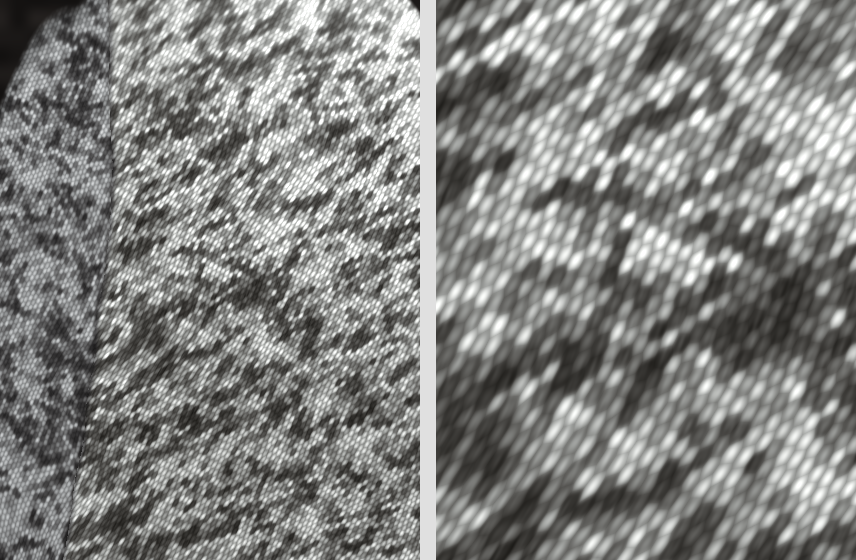
Left: the whole. Right: its middle third, enlarged.
This texture is drawn by a WebGL 1 fragment shader. Its source:

```glsl
precision highp float;
// Heathered grey knit cloth with slanted stitch rows, a soft side seam and a dark corner.
uniform vec2 u_resolution;

float hash(vec2 p) {
  vec3 q = fract(vec3(p.xyx) * 0.1031);
  q += dot(q, q.yzx + 33.33);
  return fract((q.x + q.y) * q.z);
}

float noise(vec2 p) {
  vec2 i = floor(p), f = fract(p);
  f = f * f * (3.0 - 2.0 * f);
  return mix(mix(hash(i), hash(i + vec2(1, 0)), f.x),
             mix(hash(i + vec2(0, 1)), hash(i + vec2(1, 1)), f.x), f.y);
}

// Yarn brightness: short runs along a row, broad patches and single flecks
float yarnTone(vec2 id) {
  float runs = noise(id * vec2(0.36, 0.85) + 200.0);
  float patches = noise(id * vec2(0.09, 0.3) + 300.0);
  float fleck = hash(id + 400.0);
  float mixed = 0.46 * runs + 0.26 * patches + 0.28 * fleck;
  return mix(0.23, 0.86, smoothstep(0.27, 0.7, mixed)) + 0.12 * (hash(id + 517.0) - 0.5);
}

// Staggered stitches: blended yarn tone in x, rounded body in y
vec2 knit(vec2 g, float focus) {
  float toneSum = 0.0, weightSum = 0.0, body = 0.0;
  for (int i = -1; i <= 1; i++) {
    float column = floor(g.x) + float(i);
    float stagger = 0.5 * mod(column, 2.0);
    for (int j = -1; j <= 1; j++) {
      vec2 id = vec2(column, floor(g.y - stagger) + float(j));
      vec2 jitter = vec2(hash(id + 611.0), hash(id + 723.0)) - 0.5;
      vec2 d = g - id - vec2(0.5, 0.5 + stagger) - 0.25 * jitter;
      float weight = exp(-focus * dot(d * d, vec2(1.3, 1.0)));
      toneSum += weight * yarnTone(id);
      weightSum += weight;
      body = max(body, exp(-dot(d * d, vec2(4.5, 3.2))));
    }
  }
  return vec2(toneSum / weightSum, body);
}

void main() {
  vec2 p = gl_FragCoord.xy / u_resolution.y;

  // Seam between the front panel and the side panel
  float seamX = 0.115 + 0.17 * p.y - 0.09 * p.y * p.y
              + 0.015 * exp(-40.0 * (p.y - 0.62) * (p.y - 0.62));
  float d = p.x - seamX + 0.008 * (noise(p * 14.0) - 0.5);
  float side = 1.0 - smoothstep(-0.004, 0.004, d);

  // Rows climb and flatten to the right, and fall away on the side panel
  vec2 bend = vec2(noise(p * 7.0), noise(p * 6.0 + 40.0)) - 0.5;
  float front = p.y - 0.4 * d + 0.22 * d * d;
  float back = p.y + 0.45 * d;
  vec2 g = vec2(p.x - 0.42 * p.y, d > 0.0 ? front : back) + 0.018 * bend;
  g /= vec2(d > 0.0 ? 0.0082 : 0.0072, 0.0112);

  float blur = max(smoothstep(0.68, 1.0, p.y), 0.6 * side);
  vec2 stitch = knit(g, mix(6.0, 3.0, blur));
  float relief = mix(0.62, 0.36, blur);
  float value = stitch.x * (0.97 + relief * (stitch.y - 0.58));

  // Fine fibre grain along the stitches
  value += 0.07 * (noise(g * vec2(4.0, 1.3) + 90.0) - 0.5) * (1.0 - 0.6 * blur);

  // Light from the upper right, shade on the side and in the seam
  float light = 0.86 + 0.24 * smoothstep(0.05, 0.6, p.x) * smoothstep(0.1, 1.0, p.y)
              + 0.08 * smoothstep(0.2, 0.9, p.y);
  light += 0.1 * (noise(p * 5.0 + 17.0) - 0.5);
  light *= 1.0 - 0.12 * side;
  float crease = exp(-d * d / 0.00003) * (0.6 + 0.4 * noise(p * 20.0));
  float ridge = exp(-pow((d - 0.022) / 0.016, 2.0));
  value = value * light * (1.0 - 0.42 * crease) * (1.0 + 0.08 * ridge);
  value += 0.06 * smoothstep(0.65, 1.0, p.y) * smoothstep(0.2, 0.5, p.x);

  // Neutral grey, warm in the darks and faintly cool on the side
  vec3 color = vec3(value) + mix(vec3(0.006, 0.0, -0.012), vec3(-0.004, 0.004, -0.006),
                                 smoothstep(0.2, 0.7, value));
  color += vec3(-0.004, -0.002, 0.012) * max(side, crease);

  // Dark background beyond the rounded edges at the top
  float leftEdge = p.y - 0.81 - 1.25 * p.x - 0.12 * sin(clamp(p.x / 0.14, 0.0, 1.0) * 3.14159) * 0.4;
  float rightEdge = p.y - 0.975 - 1.3 * (0.75 - p.x);
  float outside = max(smoothstep(-0.012, 0.014, leftEdge) * step(p.x, 0.3),
                      smoothstep(-0.008, 0.008, rightEdge));
  color *= 1.0 - 0.3 * smoothstep(-0.07, 0.0, leftEdge) * step(p.x, 0.3);
  vec3 background = vec3(0.11, 0.1, 0.095) * (0.6 + 0.8 * noise(p * 30.0));
  gl_FragColor = vec4(clamp(mix(color, background, outside), 0.0, 1.0), 1.0);
}
```
